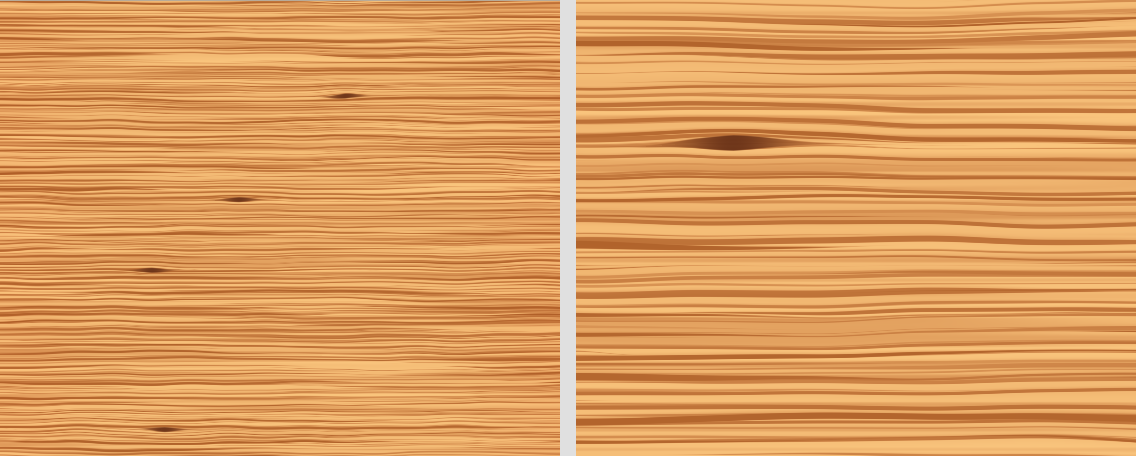
Left: the whole. Right: its middle third, enlarged.
Give the GLSL for this texture, as a WebGL 2 fragment shader.

```glsl
#version 300 es
precision highp float;
// Honey-coloured wood with horizontal grain: layers of tapering, wavy streaks
// lie over fine straight fibres, and a few dark spindle knots bend the grain.
// One tone value runs from pale wood (0) to dark grain (1) and picks the colour.
uniform vec2 u_resolution;
out vec4 fragColor;

float hash(vec2 p) {
    vec3 q = fract(p.xyx * 0.1031);
    q += dot(q, q.yzx + 33.33);
    return fract((q.x + q.y) * q.z);
}

float noise(vec2 p) {
    vec2 i = floor(p), f = fract(p);
    f = f * f * (3.0 - 2.0 * f);
    return mix(mix(hash(i), hash(i + vec2(1, 0)), f.x),
               mix(hash(i + vec2(0, 1)), hash(i + vec2(1, 1)), f.x), f.y);
}

// One tapering streak per row: x = sharp body, y = soft shade above it.
vec2 streak(vec2 p, float rows, float seed, float px) {
    float v = p.y * rows + seed * 0.37;
    float id = floor(v) + seed * 211.0;
    float start = 60.0 * hash(vec2(id, 3.0));
    float swell = smoothstep(0.25, 0.8, noise(vec2(p.x * 2.4 + start, id)));
    float centre = 0.38 + 0.16 * hash(vec2(id, 7.0))
                 + 0.28 * (noise(vec2(p.x * 5.0 + start, id + 90.0)) - 0.5);
    float halfWidth = (0.07 + 0.12 * hash(vec2(id, 11.0))) * swell / rows;
    float d = (fract(v) - centre) / rows;
    float present = smoothstep(0.0, 0.25, swell);
    float body = smoothstep(-px, px, halfWidth - abs(d));
    float shade = smoothstep(2.6 * halfWidth + px, 0.0, d) * smoothstep(-px, px, d);
    return vec2(body, shade) * present;
}

void main() {
    vec2 uv = gl_FragCoord.xy / u_resolution;
    vec2 p = gl_FragCoord.xy / u_resolution.y;
    float px = 0.6 / u_resolution.y;
    float aspect = u_resolution.x / u_resolution.y;

    // Scattered knots, which also push the nearby grain apart
    float core = 0.0, tail = 0.0, push = 0.0;
    for (int i = 0; i < 4; i++) {
        float k = float(i);
        vec2 at = vec2(aspect * (0.08 + 0.7 * hash(vec2(k, 41.0))),
                       (k + 0.15 + 0.6 * hash(vec2(k, 53.0))) * 0.25);
        vec2 d = p - at;
        d.y += 0.004 * (noise(vec2(p.x * 22.0, k)) - 0.5);
        float along = exp(-d.x * d.x / 0.0016);
        float width = 0.0036 * along + 0.0026 * exp(-abs(d.x) / 0.07) - 0.0004;
        float inside = smoothstep(-px, px * 2.0, width - abs(d.y));
        core = max(core, inside * along);
        tail = max(tail, inside);
        push += sign(d.y) * 0.004 * along * exp(-abs(d.y) / 0.014);
    }

    // Gentle waves shared by neighbouring lines
    vec2 g = vec2(p.x, p.y - push);
    g.y += 0.007 * (noise(vec2(p.x * 5.0, p.y * 14.0)) - 0.5)
         + 0.004 * (noise(vec2(p.x * 12.0, p.y * 26.0 + 50.0)) - 0.5);

    // Pale ground of fine, nearly straight fibres
    float tone = -0.04 + 0.24 * noise(vec2(p.x * 1.3, g.y * 140.0))
               + 0.04 * (noise(vec2(p.x * 0.7 + 9.0, p.y * 8.0)) - 0.5);
    float fibre = noise(vec2(p.x * 1.8 + 30.0, p.y * 210.0));
    tone += 0.3 * smoothstep(0.55, 0.9, fibre);

    // Grain streaks, from many thin faint rows to few broad dark ones
    for (int i = 0; i < 4; i++) {
        float k = float(i);
        float rows = 137.0 * pow(0.765, k);
        vec2 s = streak(g, rows, k + 1.0, px);
        float depth = 0.58 + 0.16 * k
                    + 0.14 * (noise(vec2(p.x * 3.0, g.y * rows + 70.0)) - 0.5);
        tone = mix(tone, max(tone, depth - 0.2), s.y * 0.42);
        tone = mix(tone, max(tone, depth), s.x);
    }
    tone = mix(tone, max(tone, 0.95), tail * 0.85);
    tone = clamp(tone, 0.0, 1.15);

    // Tone to colour, a touch redder toward the left and right ends
    vec3 wood = mix(vec3(0.975, 0.768, 0.488), vec3(0.725, 0.425, 0.2), tone);
    wood.r += 0.05 * tone * (1.0 - tone);
    float ends = smoothstep(0.3, 0.5, abs(uv.x - 0.5));
    wood += ends * vec3(0.002, -0.012, -0.008);
    wood = mix(wood, vec3(0.38, 0.17, 0.08), core * 0.85);

    // Thin grey rim along the top
    wood = mix(wood, vec3(0.72, 0.67, 0.6), smoothstep(0.9965, 0.9985, uv.y));
    fragColor = vec4(wood, 1.0);
}
```
